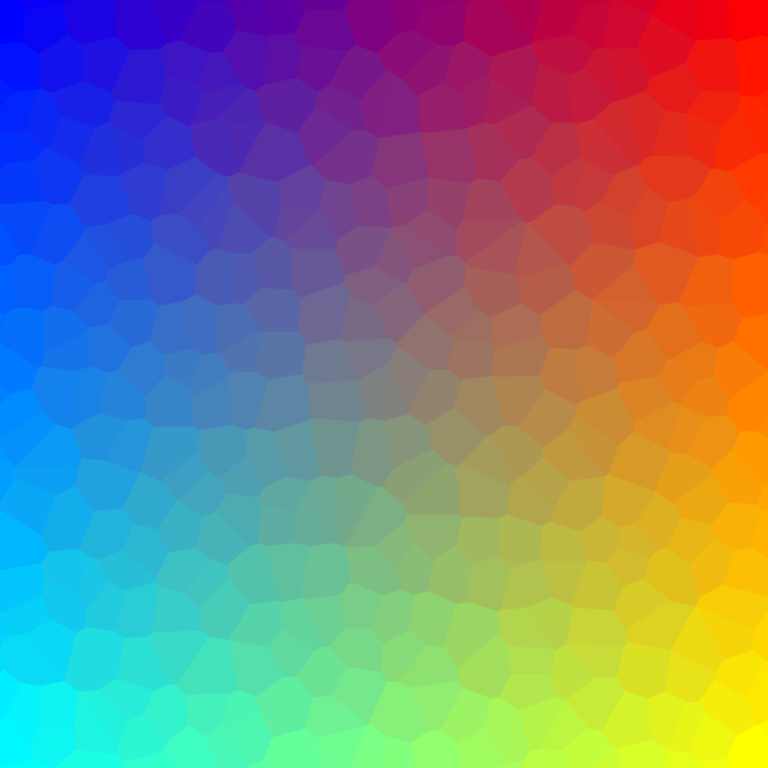
This background is drawn by a three.js fragment shader. Its source:

```glsl
// A mosaic of small irregular cells over a four-corner colour field:
// blue and red above, cyan and yellow below. Each flat tile takes the
// field's colour at its jittered seed, found by a Voronoi search.

varying vec2 vUv;

const vec2 GRID = vec2(20.0, 18.0);

vec2 hash2(vec2 p) {
  vec3 q = fract(p.xyx * vec3(0.1031, 0.1030, 0.0973));
  q += dot(q, q.yzx + 33.33);
  return fract((q.xx + q.yz) * q.zy);
}

// Seed of a grid cell, in canvas units
vec2 seedPoint(vec2 cell) {
  return (cell + 0.5 + 0.9 * (hash2(cell + 57.0) - 0.5)) / GRID;
}

// Red grows to the right, blue to the left, green downwards
vec3 cornerField(vec2 p) {
  p = clamp((p - 0.5) * 1.03 + 0.5, 0.0, 1.0);
  return vec3(p.x, 1.0 - p.y, 1.0 - p.x);
}

void main() {
  vec2 home = floor(vUv * GRID);
  vec2 nearest = vec2(0.0);
  vec2 second = vec2(0.0);
  float d1 = 10.0;
  float d2 = 10.0;

  // Two closest seeds, by squared distance
  for (int j = -2; j <= 2; j++) {
    for (int i = -2; i <= 2; i++) {
      vec2 seed = seedPoint(home + vec2(float(i), float(j)));
      vec2 offset = seed - vUv;
      float d = dot(offset, offset);
      if (d < d1) {
        d2 = d1;
        second = nearest;
        d1 = d;
        nearest = seed;
      } else if (d < d2) {
        d2 = d;
        second = seed;
      }
    }
  }

  // Blend softly across the border between the two tiles
  float border = (d2 - d1) / (2.0 * max(length(second - nearest), 0.0001));
  float blend = 0.5 * (1.0 - smoothstep(0.0, 0.0012, border));
  vec3 color = mix(cornerField(nearest), cornerField(second), blend);

  gl_FragColor = vec4(color, 1.0);
}
```
